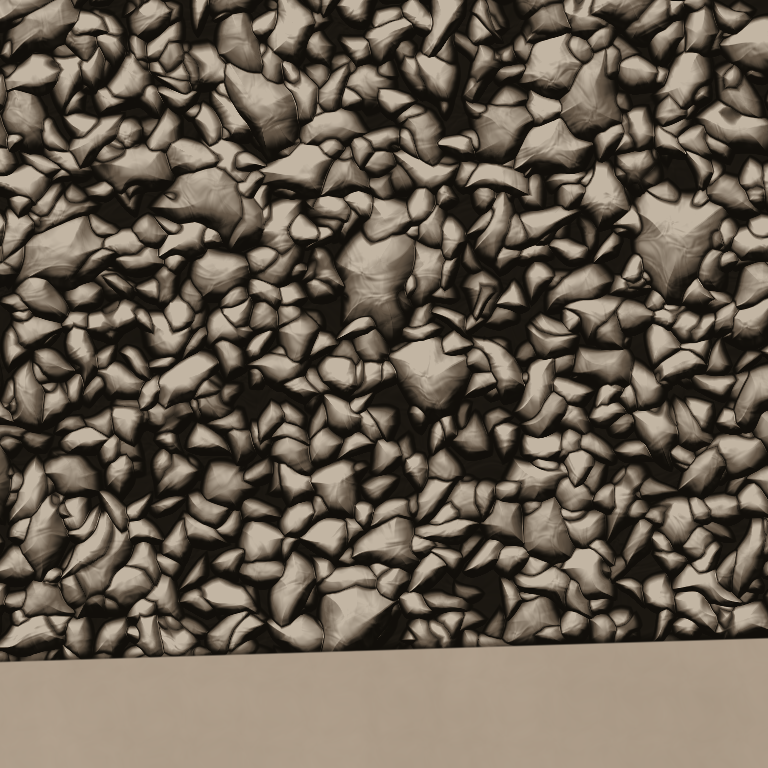
Reproduce this texture procedurally as a WebGL 1 fragment shader.

```glsl
precision highp float;
uniform vec2 u_resolution;

const vec3 SHADOW = vec3(0.065, 0.055, 0.038);
const vec3 MIDTONE = vec3(0.39, 0.335, 0.275);
const vec3 HIGHLIGHT = vec3(0.76, 0.71, 0.64);
const vec3 SLAB = vec3(0.675, 0.61, 0.535);

vec3 hash3(vec2 cell) {
  vec3 k = vec3(dot(cell, vec2(127.1, 311.7)),
                dot(cell, vec2(269.5, 183.3)),
                dot(cell, vec2(419.2, 371.9)));
  return fract(sin(k) * 43758.545);
}

mat2 rotation(float angle) {
  float c = cos(angle), s = sin(angle);
  return mat2(c, s, -s, c);
}

// Layered, self-warping sines in about -1..1
float mottle(vec2 p) {
  float sum = 0.0, weight = 0.5;
  mat2 turn = rotation(0.9);
  for (int i = 0; i < 4; i++) {
    p = turn * p * 1.7 + 0.8 * sin(p.yx * 1.3);
    sum += weight * sin(p.x) * sin(p.y + 1.0);
    weight *= 0.7;
  }
  return sum;
}

// Blend of a circle and an irregular polygon; the rim lies at 1
float stoneRadius(vec2 q, vec3 rnd) {
  float facet = 0.0;
  for (int i = 0; i < 5; i++) {
    float n = float(i);
    float angle = 1.2566 * n + 6.2832 * rnd.y + 0.4 * sin(n * 2.4 + rnd.x * 40.0);
    float reach = 0.82 + 0.2 * sin(n * 3.7 + rnd.z * 30.0);
    facet = max(facet, dot(q, vec2(cos(angle), sin(angle))) / reach);
  }
  return mix(length(q), facet, 0.6);
}

// top = highest surface, second highest surface, stone id
vec3 addStones(vec3 top, vec2 p, float cells, float fill) {
  vec2 grid = p * cells;
  for (int y = -1; y <= 1; y++) {
    for (int x = -1; x <= 1; x++) {
      vec2 cell = floor(grid) + vec2(float(x), float(y));
      vec3 rnd = hash3(cell + cells * 7.3);
      vec3 form = hash3(cell + cells * 3.1 + 50.0);
      vec2 offset = grid - cell - 0.5 - 0.8 * (rnd.xy - 0.5);
      if (rnd.z > fill || dot(offset, offset) > 1.25) continue;
      float size = mix(0.45, 0.7, form.x);
      vec2 stretch = vec2(1.0, mix(1.1, 1.85, form.y));
      vec2 q = rotation(0.5 + 3.6 * (form.z - 0.5)) * offset * stretch / size;
      float dome = 1.0 - pow(stoneRadius(q, form), 2.8);
      float height = 0.022 * rnd.x + 0.6 * size / cells * dome;
      if (height > top.x) top = vec3(height, top.x, fract(form.x * 7.0 + rnd.y));
      else top.y = max(top.y, height);
    }
  }
  return top;
}

vec3 gravel(vec2 p) {
  vec2 bent = p + 0.004 * vec2(sin(p.y * 61.0 + 2.0 * sin(p.x * 37.0)),
                               sin(p.x * 67.0 + 2.0 * sin(p.y * 41.0)));
  vec3 top = vec3(0.0, -0.01, 0.5);
  top = addStones(top, bent, 25.0, 1.0);
  top = addStones(top, bent, 15.0, 0.8);
  top = addStones(top, bent, 8.5, 0.2);
  top.x += 0.0014 * mottle(p * 42.0 + top.z * 30.0);
  return top;
}

vec3 gravelColor(vec2 p, float above) {
  // Relief lit from above
  float e = 0.0022;
  vec3 here = gravel(p);
  vec2 slope = vec2(gravel(p + vec2(e, 0.0)).x, gravel(p + vec2(0.0, e)).x) - here.x;
  vec3 normal = normalize(vec3(-slope / e, 1.0));
  float light = max(dot(normal, normalize(vec3(-0.15, 0.6, 0.78))), 0.0);

  // Dark seams, deep gaps and contact with the slab
  float seam = smoothstep(-0.001, 0.008, here.x - here.y);
  float depth = smoothstep(0.002, 0.027, here.x);
  float contact = smoothstep(-0.002, 0.014, above);
  float tone = (0.06 + 1.14 * light) * mix(0.22, 1.0, seam);
  tone *= mix(0.12, 1.0, depth) * mix(0.25, 1.0, contact) * mix(0.78, 1.12, here.z);
  tone += 0.08 * mottle(p * 75.0 + here.z * 20.0) * seam * depth;
  tone = clamp(tone, 0.0, 1.0);
  vec3 color = mix(SHADOW, MIDTONE, smoothstep(0.0, 0.5, tone));
  return mix(color, HIGHLIGHT, clamp(tone * 2.0 - 1.0, 0.0, 1.0));
}

vec3 slabColor(vec2 p) {
  float stain = 0.012 * mottle(p * 9.0) + 0.006 * mottle(p * 60.0);
  return SLAB + stain + 0.015 * (0.5 - p.x);
}

void main() {
  vec2 p = gl_FragCoord.xy / u_resolution.y;
  float above = p.y - (0.138 + 0.031 * p.x);
  float blur = 1.2 / u_resolution.y;
  vec3 color = slabColor(p);
  if (above > -blur) {
    color = mix(color, gravelColor(p, above), smoothstep(-blur, blur, above));
  }
  gl_FragColor = vec4(color, 1.0);
}
```
